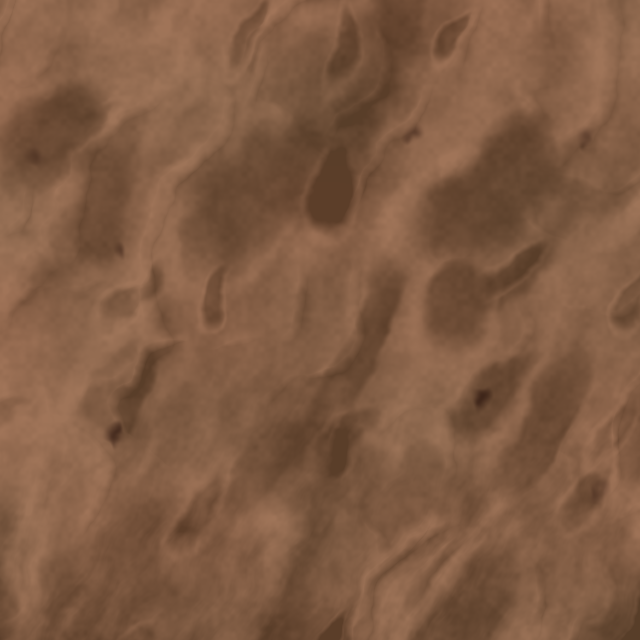
A three.js fragment shader for this texture:

```glsl
// Soft brown eroded ground: leaning, dark-floored hollows with pale rims,
// thin wandering ridges and a few tiny pits. Scattered teardrop distances
// and stretched, warped noise add up to one tone that picks the colour.
varying vec2 vUv;

float hash(vec2 p) {
  vec3 q = fract(p.xyx * vec3(0.1031, 0.1030, 0.0973));
  q += dot(q, q.yzx + 33.33);
  return fract((q.x + q.y) * q.z);
}

float noise(vec2 p) {
  vec2 i = floor(p), f = fract(p);
  f = f * f * f * (f * (f * 6.0 - 15.0) + 10.0);
  return mix(mix(hash(i), hash(i + vec2(1.0, 0.0)), f.x),
             mix(hash(i + vec2(0.0, 1.0)), hash(i + 1.0), f.x), f.y);
}

float fbm(vec2 p) {
  float sum = 0.0, amp = 0.53;
  for (int i = 0; i < 4; i++) {
    sum += amp * noise(p);
    p = mat2(1.6, 1.2, -1.2, 1.6) * p + 7.3;
    amp *= 0.5;
  }
  return sum;
}

// Coordinates (across, along) for an axis leaning right of upright.
vec2 lean(vec2 p, float a) {
  return vec2(p.x * cos(a) - p.y * sin(a), p.x * sin(a) + p.y * cos(a));
}

// Scattered teardrop hollows: x is the dark floor, y the pale rim.
vec2 hollows(vec2 p, float slim, float share, float seed) {
  vec2 cell = floor(p), result = vec2(0.0);
  for (int y = -1; y <= 1; y++) {
    for (int x = -1; x <= 1; x++) {
      vec2 id = cell + vec2(float(x), float(y));
      vec2 key = id + seed;
      vec2 center = id + 0.22 + 0.56 * vec2(hash(key), hash(key + 41.7));
      float size = mix(0.24, 0.45, hash(key + 13.1));
      vec2 q = lean(p - center, 0.1 + 0.75 * hash(key + 29.5)) / size;
      float width = slim * mix(0.75, 1.25, hash(key + 57.9));
      q.x /= width * (1.0 - 0.3 * clamp(q.y, -1.0, 1.2));
      float d = length(q) - 1.0;
      float shown = step(hash(key + 71.3), share);
      float ring = exp(-pow((d - 0.2) / 0.15, 2.0));
      float lit = 0.35 + 0.65 * smoothstep(0.5, -0.8, q.y);
      float depth = mix(0.65, 1.0, hash(key + 83.0));
      result = max(result, shown * depth * vec2(smoothstep(0.12, -0.4, d), ring * lit));
    }
  }
  return result;
}

// Thin crests that run along the lean and fade in and out.
float ridges(vec2 p, float scale) {
  vec2 q = lean(p, 0.38) * vec2(6.5, 2.3) * scale;
  q.x += 0.9 * (noise(p * 5.0 * scale + 3.7) - 0.5);
  float crest = 1.0 - abs(2.0 * noise(q + 18.4 * scale) - 1.0);
  return pow(crest, 5.0) * smoothstep(0.2, 0.6, noise(p * 4.0 * scale + 9.2));
}

// Rare small round pits, each kept inside its own cell.
float pits(vec2 p) {
  vec2 id = floor(p);
  vec2 center = id + 0.3 + 0.4 * vec2(hash(id + 5.3), hash(id + 17.9));
  float radius = mix(0.07, 0.12, hash(id + 23.1));
  float d = length((p - center) * vec2(1.0, 0.85)) / radius;
  float strength = mix(0.3, 0.95, pow(hash(id + 37.7), 3.0));
  return step(hash(id + 61.1), 0.11) * strength * smoothstep(1.3, 0.0, d);
}

void main() {
  vec2 p = vUv;
  vec2 bend = vec2(fbm(p * 4.5 + 2.1), fbm(p * 4.5 + 31.6)) - 0.5;
  vec2 crinkle = vec2(fbm(p * 15.0 + 5.0), fbm(p * 15.0 + 63.0)) - 0.5;
  vec2 w = p + 0.085 * bend + 0.025 * crinkle;

  // Broad light and shade, then leaning folds and dark lenses
  float tone = 0.68 + 0.7 * (fbm(w * 3.2 + 11.0) - 0.5);
  tone += 0.55 * (fbm(lean(w, 0.4) * vec2(9.0, 3.5) + 6.0) - 0.5);
  tone += 0.25 * (noise(lean(w, 0.55) * vec2(20.0, 8.0) + 27.0) - 0.5);
  tone -= 0.3 * smoothstep(0.56, 0.8, noise(lean(w, 0.45) * vec2(13.0, 4.5) + 44.0));

  // Large hollows and slim ones
  vec2 large = hollows(w * 2.7 + 0.35, 0.58, 0.75, 4.0);
  vec2 slim = hollows(w * 5.2 + 0.6, 0.36, 0.65, 90.0);
  float open = 1.0 - 0.75 * large.x;
  tone += open * (0.22 * large.y - 0.36 * slim.x + 0.15 * slim.y);

  // Crests with a shaded right flank
  vec2 flank = w - vec2(0.025, -0.008);
  tone += open * (0.32 * ridges(w, 1.0) - 0.28 * ridges(flank, 1.0));
  tone += open * (0.2 * ridges(w, 1.9) - 0.2 * ridges(w - vec2(0.014, -0.005), 1.9));
  tone = mix(tone, 0.1 + 0.15 * tone, 0.95 * large.x);

  // Stretch the shade, ease off the brightest crests
  tone = 0.6 + 1.12 * (tone - 0.6);
  tone -= 0.55 * max(tone - 0.78, 0.0);

  // Fine grain, with rougher streaks low down
  float rough = smoothstep(0.5, 0.1, p.y + 0.3 * bend.x);
  tone += 0.25 * (fbm(p * 28.0) - 0.5) + 0.1 * (noise(p * 110.0) - 0.5);
  tone += (0.08 + 0.4 * rough) * (fbm(lean(w, 0.5) * vec2(38.0, 13.0)) - 0.5);

  vec3 umber = vec3(0.345, 0.235, 0.155);
  vec3 clay = vec3(0.63, 0.46, 0.35);
  vec3 color = mix(umber, clay, clamp(tone, 0.03, 0.98));
  color.r += 0.02 * (noise(p * 6.0 + 50.0) - 0.5);

  vec3 pitBrown = vec3(0.13, 0.05, 0.03);
  color = mix(color, pitBrown, pits(p * 7.0 + 0.12 * noise(p * 60.0)));
  gl_FragColor = vec4(color, 1.0);
}
```
